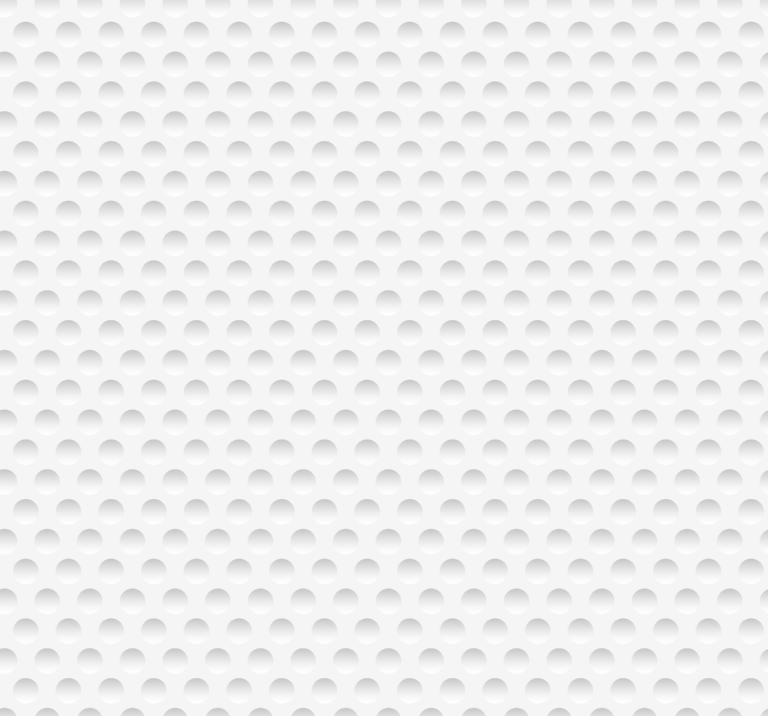
A Shadertoy shader for this pattern:

```glsl
// Staggered rows of round dimples pressed into a pale sheet.
// Two interleaved lattices of discs, each disc shaded dark at its upper rim
// and easing to white at its lower rim; whole repeat counts make it tile.

#define REPEATS vec2(18.0, 12.0)     // cells across and down, two dots per cell
#define ORIGIN vec2(0.105, -0.079)   // first dot, in cells from the top left
#define RADIUS 0.0179                // dot radius, in canvas heights
#define SHEET 0.959                  // grey of the flat surface
#define SHADE 0.775                  // grey at the upper rim
#define LIGHT 0.997                  // grey at the lower rim
#define EASE 1.5                     // how early the shading brightens

// Offset from the nearest point of a lattice, in cells (-0.5 to 0.5).
vec2 nearestOffset(vec2 cell) {
    return fract(cell + 0.5) - 0.5;
}

// Grey inside a dimple; depth runs from 0 at the top to 1 at the bottom.
float dimpleGrey(float depth) {
    return mix(LIGHT, SHADE, pow(1.0 - clamp(depth, 0.0, 1.0), EASE));
}

void mainImage(out vec4 fragColor, in vec2 fragCoord) {
    vec2 cell = fragCoord / iResolution.xy * REPEATS - ORIGIN;
    vec2 cellSize = iResolution.xy / iResolution.y / REPEATS;
    float pixel = 1.0 / iResolution.y;
    float grey = SHEET;

    // Corner dots, then the dots at the cell centres.
    for (int i = 0; i < 2; i++) {
        vec2 offset = nearestOffset(cell - 0.5 * float(i)) * cellSize;
        float edge = length(offset) - RADIUS;
        float cover = clamp(0.5 - edge / (1.3 * pixel), 0.0, 1.0);
        float depth = 0.5 - 0.5 * offset.y / RADIUS;
        grey = mix(grey, dimpleGrey(depth), cover);
    }

    fragColor = vec4(vec3(grey), 1.0);
}
```
